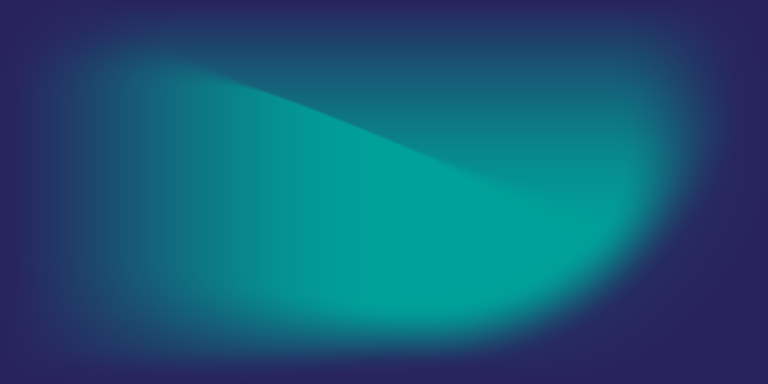
Give the GLSL for this background, as a WebGL 2 fragment shader.

```glsl
#version 300 es
precision highp float;

uniform vec2 u_resolution;
out vec4 fragColor;

const vec3 NAVY = vec3(0.160, 0.135, 0.358);
const vec3 TEAL = vec3(0.000, 0.630, 0.602);
const float HALF_PI = 1.5707963;

// Quarter sine ramp that rises from 0 to 1 over the given span.
float sineRamp(float x, float span) {
    return sin(HALF_PI * clamp(x / span, 0.0, 1.0));
}

// Hyperbola that bends from a flat line into a falling slope.
float ridgeHeight(float x, float bendX, float bendSize, float slope) {
    float d = x - bendX;
    return 0.839 - slope * (d + sqrt(d * d + bendSize * bendSize));
}

// The ridge is crisp in the middle and dissolves towards both ends.
float ridgeSoftness(float x) {
    float leftBlur = 0.09 * (1.0 - smoothstep(0.3, 0.7, x));
    float rightBlur = 0.05 * smoothstep(1.05, 1.5, x);
    return 0.006 + leftBlur + rightBlur;
}

// Rounded lower right bowl: a tight rim with a faint outer halo.
float bowlFade(vec2 p, vec2 center, vec2 radii) {
    vec2 d = max(vec2(p.x - center.x, center.y - p.y), 0.0) / radii;
    float q = length(d);
    float sideways = d.x / max(d.x + d.y, 0.001);
    float softness = 0.15 + 0.12 * smoothstep(0.55, 1.0, sideways)
                   + 0.23 * (1.0 - smoothstep(0.25, 1.1, p.x));
    float rim = 1.0 - smoothstep(1.0 - softness, 1.0 + softness, q);
    float halo = 1.0 - smoothstep(0.8, 1.45, q);
    return mix(rim, halo, 0.15);
}

void main() {
    // Canvas units: x spans 0 to 2, y spans 0 to 1.
    vec2 p = gl_FragCoord.xy / u_resolution * vec2(2.0, 1.0);

    // Light under the ridge grows from the left, light above it from the top.
    float body = pow(sineRamp(p.x, 1.04), 1.2);
    float sky = sineRamp(1.0 - p.y, 0.677) * smoothstep(0.0, 0.5, p.x);

    // Join both fields along the ridge.
    float ridge = ridgeHeight(p.x, 0.56, 0.195, 0.215);
    float softness = ridgeSoftness(p.x);
    float above = smoothstep(-softness, softness, p.y - ridge);
    float glow = mix(body, sky, above);

    // Sink into the dark rim on the right and below.
    glow *= bowlFade(p, vec2(1.094, 0.714), vec2(0.682, 0.594));
    glow *= smoothstep(-0.02, 0.1, p.y);

    fragColor = vec4(mix(NAVY, TEAL, glow), 1.0);
}
```
